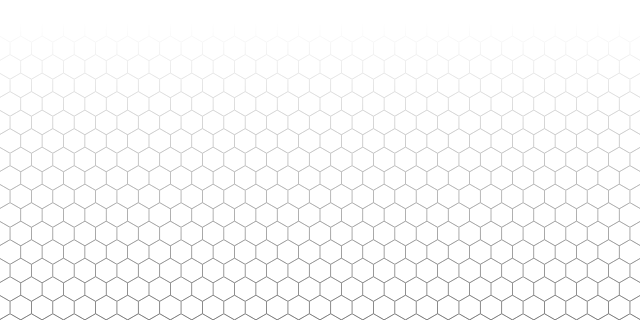
Give the GLSL for this pattern, as a WebGL 1 fragment shader.

```glsl
precision highp float;
// Thin honeycomb outline on white, dark at the base and fading out near the top.
// Two interleaved rectangular lattices give the nearest hexagon centre; the
// distance to that cell's border is turned into exact thin-line coverage.

uniform vec2 u_resolution;

// Lengths are fractions of the canvas height.
const float CELL_WIDTH = 0.0668;     // flat-to-flat size of a hexagon
const float FIRST_ROW_Y = 0.0390;    // centre height of the lowest full row
const float LINE_WIDTH = 0.0023;
const float FADE_TOP = 0.93;         // height where the lines vanish
const float LINE_STRENGTH = 0.65;    // opacity of the lines at the base
const vec3 PAPER = vec3(1.0);
const vec3 INK = vec3(0.0);
const vec2 LATTICE = vec2(1.0, 1.7320508);

// Distance to the nearest border of a pointy-topped hexagon grid of unit width.
float hexBorderDistance(vec2 p) {
    vec2 evenRow = mod(p + 0.5 * LATTICE, LATTICE) - 0.5 * LATTICE;
    vec2 oddRow = mod(p, LATTICE) - 0.5 * LATTICE;
    vec2 local = dot(evenRow, evenRow) < dot(oddRow, oddRow) ? evenRow : oddRow;
    local = abs(local);
    return 0.5 - max(local.x, dot(local, 0.5 * LATTICE));
}

// Share of a pixel covered by a line, valid for lines thinner than a pixel.
float lineCoverage(float dist, float width, float pixel) {
    float outer = clamp(0.5 + (0.5 * width - dist) / pixel, 0.0, 1.0);
    float inner = clamp(0.5 - (0.5 * width + dist) / pixel, 0.0, 1.0);
    return outer - inner;
}

void main() {
    float pixel = 1.0 / u_resolution.y;

    // Horizontally centred grid
    vec2 p = vec2(gl_FragCoord.x - 0.5 * u_resolution.x, gl_FragCoord.y) * pixel;
    vec2 gridPoint = (p - vec2(0.0, FIRST_ROW_Y)) / CELL_WIDTH;
    float dist = hexBorderDistance(gridPoint) * CELL_WIDTH;

    // Vertical fade
    float fade = clamp(1.0 - p.y / FADE_TOP, 0.0, 1.0);
    float alpha = lineCoverage(dist, LINE_WIDTH, pixel) * LINE_STRENGTH * fade;

    gl_FragColor = vec4(mix(PAPER, INK, alpha), 1.0);
}
```
